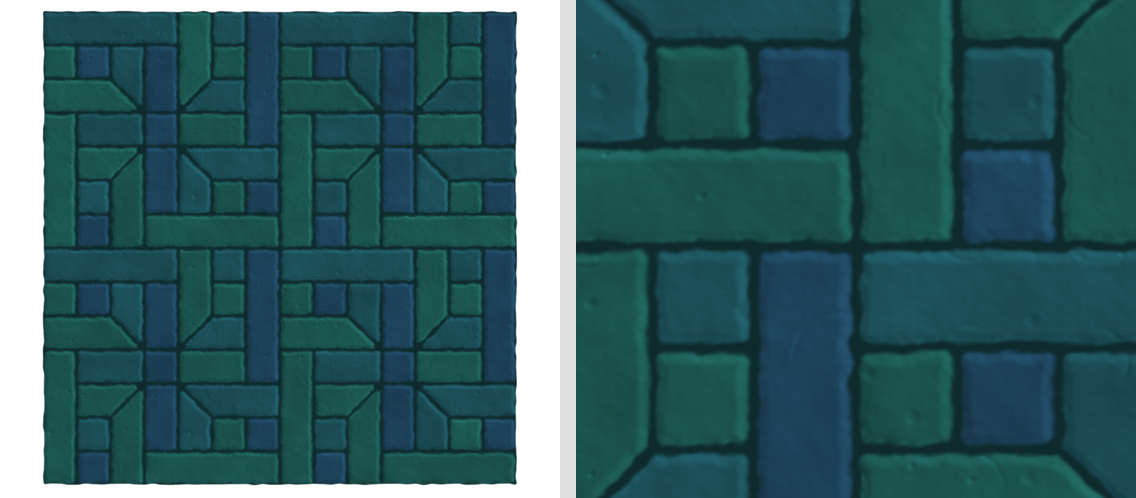
Left, the full canvas; right, a detail of the centre.
Reproduce this texture procedurally as a Shadertoy shader.

```glsl
// Worn stone paving: 2 x 2 pinwheel tiles of 7 x 7 cells on a white ground.
// Each tile folds four quarter turns onto one arm of six stones; distance
// fields cut the joints, and a noise height field lights chips and pits.

const float CELLS = 7.0;
const float REPEATS = 2.0;
const float SIDE = 0.952;   // paved square, relative to canvas height
const float GAP = 0.042;    // half joint width, in cells
const vec3 GROUT = vec3(0.055, 0.165, 0.175);
const vec3 GREEN = vec3(0.105, 0.325, 0.305);
const vec3 TEAL = vec3(0.105, 0.300, 0.335);
const vec3 BLUE = vec3(0.110, 0.255, 0.345);

// Stone tints (0 green, 1 teal, 2 blue): four arms of six, then the hub.
const int TINTS[25] = int[25](1, 0, 2, 1, 2, 0,  2, 1, 0, 1, 0, 0,
                              0, 2, 0, 1, 2, 1,  0, 2, 1, 0, 1, 0,  2);

float hash(vec2 p) {
    return fract(sin(dot(p, vec2(127.1, 311.7))) * 43758.545);
}

float noise(vec2 p) {
    vec2 i = floor(p), f = fract(p);
    f = f * f * (3.0 - 2.0 * f);
    return mix(mix(hash(i), hash(i + vec2(1, 0)), f.x),
               mix(hash(i + vec2(0, 1)), hash(i + vec2(1, 1)), f.x), f.y);
}

float fbm(vec2 p) {
    float sum = 0.0, gain = 0.5;
    for (int i = 0; i < 4; i++) {
        sum += gain * noise(p);
        p = p * 2.03 + 17.3;
        gain *= 0.5;
    }
    return sum;
}

// Rounded box spanning corners a and b.
float slab(vec2 p, vec2 a, vec2 b, float radius) {
    vec2 d = abs(p - 0.5 * (a + b)) - 0.5 * (b - a) + radius;
    return length(max(d, 0.0)) + min(max(d.x, d.y), 0.0) - radius;
}

// Returns signed distance to the stone at p and its index in the tile.
vec2 stone(vec2 p) {
    vec2 q = mod(p, CELLS);
    int arm = 0;
    for (; arm < 4; arm++) {
        if (q.x < 4.0 && q.y < 3.0) break;
        q = vec2(q.y, CELLS - q.x);
    }
    vec2 a = vec2(3), b = vec2(4);
    int piece = 0;
    float cut = -1.0, diagonal = (q.x - q.y) * 0.7071;
    if (arm < 4) {
        if (q.y < 1.0) { a = vec2(0); b = vec2(4, 1); }
        else if (q.x > 3.0) { piece = 4; a = vec2(3, 1); b = vec2(4, 3); }
        else if (q.x > 2.0 && diagonal > 0.0) {
            piece = 3; a = vec2(2, 1); b = vec2(3); cut = -diagonal;
        }
        else if (q.y > 2.0) { piece = 5; a = vec2(0, 2); b = vec2(3); cut = diagonal; }
        else { a = vec2(floor(q.x), 1); b = a + 1.0; piece = 1 + int(a.x); }
    }
    float d = max(slab(q, a, b, 0.13), cut);
    // Blunt the pointed tips where the diagonal joints end.
    if (cut > -1.0) d = max(d, 0.12 - length(q - vec2(2.93)));
    float index = float(arm * 6 + piece);
    float chips = noise(p * 5.0 + index * 3.7) + 0.5 * noise(p * 13.0 + index);
    return vec2(d + GAP + 0.05 * (chips - 0.75), index);
}

// Sparse round dents, one candidate per grid square.
float pits(vec2 p) {
    vec2 cell = floor(p), f = fract(p);
    vec2 centre = 0.3 + 0.4 * vec2(hash(cell), hash(cell + 31.0));
    float radius = mix(0.07, 0.2, hash(cell + 57.0));
    return step(0.82, hash(cell + 83.0)) * smoothstep(radius, 0.0, length(f - centre));
}

// Sparse curved scratches, each a fading part of a circle.
float scratches(vec2 p) {
    vec2 cell = floor(p), v = fract(p) - 0.5;
    float angle = 6.283 * hash(cell + 11.0);
    float radius = mix(0.2, 0.4, hash(cell + 23.0));
    float part = smoothstep(0.3, 0.9, dot(normalize(v + 0.0001), vec2(cos(angle), sin(angle))));
    return step(0.7, hash(cell + 41.0)) * part * smoothstep(0.035, 0.0, abs(length(v) - radius));
}

float height(vec2 p) {
    float bevel = smoothstep(0.0, 0.13, -stone(p).x);
    return 0.12 * bevel + 0.09 * fbm(p * 4.0) - 0.06 * pits(p * 1.9) - 0.025 * scratches(p * 0.8);
}

void mainImage(out vec4 fragColor, in vec2 fragCoord) {
    // Cell coordinates with y running down from the top left of the paving.
    float span = CELLS * REPEATS;
    float pixel = span / (SIDE * iResolution.y);
    vec2 p = (fragCoord - iResolution.xy * vec2(0.5, 0.502)) * pixel;
    p = vec2(p.x, -p.y) + 0.5 * span;

    // Tint, with slight differences between stones and between tiles.
    vec2 s = stone(p);
    int tint = TINTS[int(s.y + 0.5)];
    vec3 colour = tint == 0 ? GREEN : tint == 1 ? TEAL : BLUE;
    colour *= 0.96 + 0.08 * hash(floor(p / CELLS) * 7.0 + s.y);
    colour *= 0.9 + 0.2 * fbm(p * 1.3 + 5.0);

    // Relief lit from the upper right, pale worn rims and dark joints.
    float relief = height(p) - height(p + vec2(0.035, -0.025));
    float rim = smoothstep(0.0, -0.04, s.x) * smoothstep(-0.13, -0.05, s.x);
    colour *= 1.0 + clamp(3.5 * relief, -0.3, 0.4) + 0.13 * rim * noise(p * 3.0);
    colour = mix(colour, GROUT, smoothstep(-0.025 - pixel, 0.015 + pixel, s.x));

    // Ragged outer border.
    float border = slab(p, vec2(0), vec2(span), 0.08) + 0.05 * noise(p * 4.0);
    fragColor = vec4(mix(colour, vec3(1), smoothstep(-pixel, pixel, border)), 1.0);
}
```
